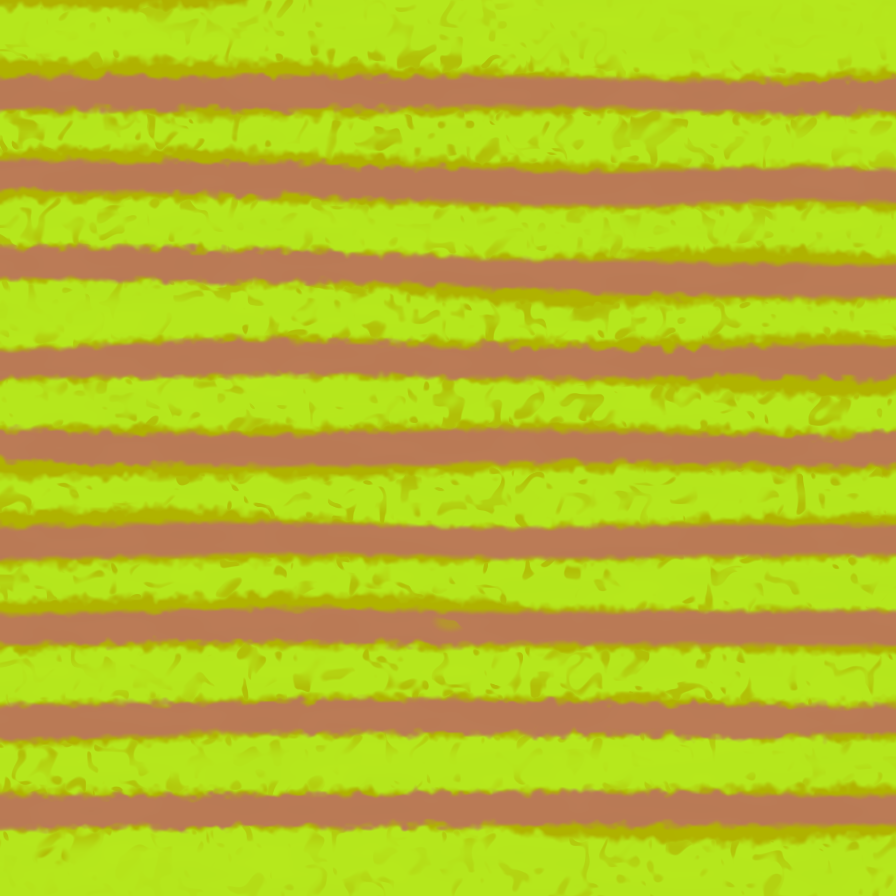
Give the GLSL for this pattern, as a Shadertoy shader.

```glsl
// Nine hand-painted clay stripes across a lime ground, each with an olive fringe.
// Every stripe wanders on smooth noise; finer noise frays the edges, speckles
// the lime near the fringes and scatters a few worn blots.

const int STRIPES = 9;
const float FIRST = 0.099;      // height of the lowest stripe
const float SPACING = 0.0996;
const float HALF_WIDTH = 0.0178;
const float SOFT = 0.0045;      // softness of a painted edge

const vec3 LIME = vec3(0.71, 0.905, 0.11);
const vec3 OLIVE = vec3(0.69, 0.70, 0.0);
const vec3 CLAY = vec3(0.73, 0.48, 0.335);

float hash(vec2 p) {
    return fract(sin(dot(p, vec2(127.1, 311.7))) * 43758.5453);
}

float noise(vec2 p) {
    vec2 i = floor(p), f = fract(p);
    f = f * f * (3.0 - 2.0 * f);
    return mix(mix(hash(i), hash(i + vec2(1, 0)), f.x),
               mix(hash(i + vec2(0, 1)), hash(i + vec2(1, 1)), f.x), f.y);
}

// Two octaves of noise, centred on zero
float fray(vec2 p) {
    return 0.65 * noise(p) + 0.35 * noise(p * 2.1 + 17.0) - 0.5;
}

// Coverage of a soft shape from its signed distance
float cover(float dist, float soft) {
    return 1.0 - smoothstep(-soft, soft, dist);
}

// Height of a stripe's middle; the upper stripes sink toward the right
float stripeCenter(float index, float x) {
    float high = (index - 6.5) / 1.3;
    float sink = 0.018 * exp(-high * high) * (x - 0.5);
    float wander = 0.011 * (noise(vec2(x * 3.2, index * 3.0)) - 0.5);
    return FIRST + SPACING * index + wander - sink;
}

// Sparse round worn spots, at most one in each grid cell
float blots(vec2 uv, float cells) {
    vec2 cell = floor(uv * cells);
    vec2 middle = 0.35 + 0.3 * vec2(hash(cell + 3.1), hash(cell + 8.7));
    vec2 offset = (fract(uv * cells) - middle) / cells;
    float present = step(0.94, hash(cell + 21.0));
    return present * (1.0 - smoothstep(0.006, 0.019, length(offset * vec2(0.8, 1.3))));
}

void mainImage(out vec4 fragColor, in vec2 fragCoord) {
    vec2 uv = fragCoord / iResolution.xy;

    // Edge wear: calm in most places, ragged in broad patches
    float wear = smoothstep(0.45, 0.85, noise(uv * vec2(3.0, 11.0) + 5.0));
    float ragged = fray(uv * vec2(75.0, 95.0)) * mix(0.006, 0.016, wear);
    float frayed = fray(uv * vec2(85.0, 80.0) + 40.0) * 0.016;

    // Stripes and the fringe on each of their two edges
    float clay = 0.0;
    float fringeGap = 1.0;
    for (int i = 0; i < STRIPES; i++) {
        float index = float(i);
        float rise = uv.y - stripeCenter(index, uv.x);
        float edge = 2.0 * index + step(0.0, rise);
        float swell = 0.004 * (noise(vec2(uv.x * 4.0, edge + 60.0)) - 0.5);
        float dist = abs(rise) - HALF_WIDTH - swell;
        float depth = noise(vec2(uv.x * 2.6 + 0.37 * edge, edge + 90.0));
        float fringe = 0.001 + 0.021 * depth * depth;
        clay = max(clay, cover(dist + ragged, SOFT));
        fringeGap = min(fringeGap, dist - fringe);
    }

    // A last fringe along the top left border
    float topReach = mix(0.009, -0.03, smoothstep(0.2, 0.45, uv.x));
    fringeGap = min(fringeGap, 1.0 - uv.y - topReach);
    float olive = cover(fringeGap + frayed, SOFT * 1.2);

    // Small flecks, densest beside the fringes and in dry patches
    float grain = noise(uv * vec2(92.0, 84.0) + 2.0 * noise(uv * 45.0));
    float fleck = smoothstep(0.62, 0.86, grain);
    float dry = smoothstep(0.4, 0.72, noise(uv * vec2(2.5, 8.0) + 31.0));
    float near = 1.0 - smoothstep(0.004, 0.028, fringeGap);
    float speckle = fleck * clamp(0.06 + 0.35 * dry + 0.45 * near, 0.0, 0.75);

    // Worn blots broken up by the grain
    float blot = blots(uv, 11.0) * smoothstep(0.35, 0.7, grain);

    vec3 color = mix(LIME, OLIVE, max(olive, max(speckle, 0.8 * blot)));
    color = mix(color, CLAY, clay * (1.0 - 0.45 * blot));

    // Faint uneven pigment
    color *= 1.0 + 0.015 * fray(uv * vec2(14.0, 40.0));
    fragColor = vec4(color, 1.0);
}
```
